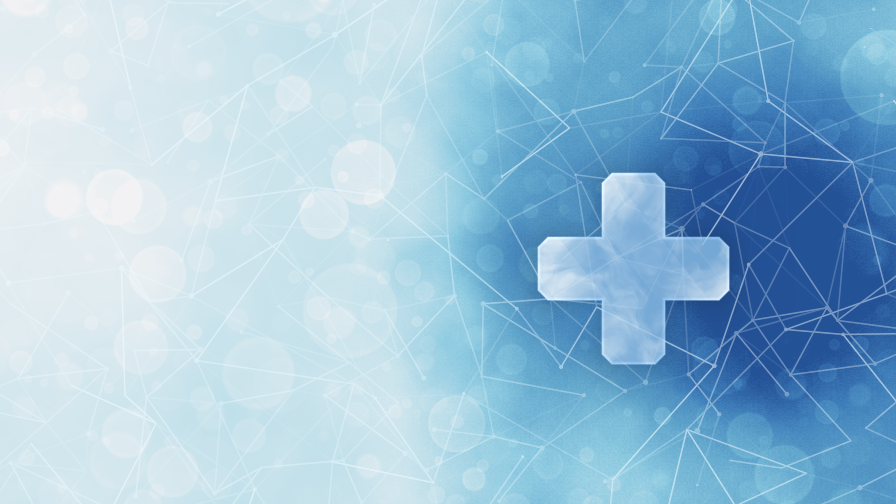
A Shadertoy shader for this background:

```glsl
// A pale-to-deep-blue medical backdrop: a chamfered glassy cross over soft discs.
// A tone level (0 white .. 5 navy) is built from glows, fbm and hashed discs,
// then coloured by a ramp; a jittered-grid network of thin lines lies on top.

float hash(vec2 p) {
    return fract(sin(dot(p, vec2(127.1, 311.7))) * 43758.5453);
}

vec2 hash2(vec2 p) {
    return vec2(hash(p), hash(p + 37.3));
}

float noise(vec2 p) {
    vec2 i = floor(p), f = fract(p);
    f = f * f * (3.0 - 2.0 * f);
    return mix(mix(hash(i), hash(i + vec2(1, 0)), f.x),
               mix(hash(i + vec2(0, 1)), hash(i + vec2(1, 1)), f.x), f.y);
}

float fbm(vec2 p) {
    float sum = 0.0, amp = 0.5;
    for (int i = 0; i < 5; i++) {
        sum += amp * noise(p);
        p = mat2(1.6, 1.2, -1.2, 1.6) * p + 7.1;
        amp *= 0.5;
    }
    return sum;
}

float glow(vec2 p, vec2 center, vec2 size) {
    vec2 q = (p - center) / size;
    return exp(-dot(q, q));
}

// Translucent discs with a faint rim, one per grid cell
float discs(vec2 p, float scale, float seed, float pixel) {
    vec2 g = p * scale + seed;
    float sum = 0.0;
    for (int y = -1; y <= 1; y++)
    for (int x = -1; x <= 1; x++) {
        vec2 cell = floor(g) + vec2(x, y);
        float size = hash(cell + 5.7);
        float d = length(g - cell - hash2(cell)) - mix(0.12, 0.46, size * size);
        float soft = pixel * scale + 0.07 * pow(hash(cell + 9.2), 3.0);
        float body = smoothstep(soft, -soft, d);
        float rim = smoothstep(-0.09, 0.0, d);
        sum += body * (0.7 + 0.3 * rim) * smoothstep(0.2, 1.0, hash(cell + 2.4));
    }
    return sum;
}

vec2 node(vec2 cell) {
    return cell + 0.5 + 0.9 * (hash2(cell + 11.9) - 0.5);
}

// Random links between neighbouring nodes, with a dot at some nodes
float network(vec2 p, float scale, float seed, float pixel) {
    vec2 g = p * scale + seed;
    float sum = 0.0;
    for (int y = -1; y <= 1; y++)
    for (int x = -1; x <= 1; x++) {
        vec2 cell = floor(g) + vec2(x, y), a = node(cell);
        for (int k = 0; k < 4; k++) {
            vec2 side = k == 0 ? vec2(1, 0) : vec2(k - 2, 1);
            vec2 ab = node(cell + side) - a, ap = g - a;
            float along = clamp(dot(ap, ab) / dot(ab, ab), 0.0, 1.0);
            float d = length(ap - ab * along) / scale;
            float strength = smoothstep(0.45, 1.0, hash(cell + 3.1 * float(k)));
            sum = max(sum, strength * smoothstep(0.0008 + pixel, 0.0003, d));
        }
        float dotSize = 0.005 * hash(cell + 8.8);
        sum = max(sum, 0.8 * smoothstep(dotSize + pixel, dotSize, length(g - a) / scale));
    }
    return sum;
}

vec3 ramp(float t) {
    vec3 c = mix(vec3(0.95, 0.95, 0.955), vec3(0.76, 0.88, 0.92), clamp(t, 0.0, 1.0));
    c = mix(c, vec3(0.55, 0.79, 0.88), clamp(t - 1.0, 0.0, 1.0));
    c = mix(c, vec3(0.38, 0.65, 0.80), clamp(t - 2.0, 0.0, 1.0));
    c = mix(c, vec3(0.25, 0.50, 0.73), clamp(t - 3.0, 0.0, 1.0));
    return mix(c, vec3(0.14, 0.32, 0.59), clamp(t - 4.0, 0.0, 1.0));
}

void mainImage(out vec4 fragColor, in vec2 fragCoord) {
    float pixel = 1.0 / iResolution.y;
    vec2 p = fragCoord * pixel;
    float cloud = fbm(p * 4.0) - 0.48;

    // Broad tone: pale left, navy right, lighter foot and top corner
    float x = p.x + 0.15 * cloud;
    float tone = 0.2 + 0.65 * smoothstep(0.2, 0.85, x) + 2.2 * smoothstep(0.75, 1.15, x);
    tone += 2.6 * glow(p, vec2(1.6, 0.48), vec2(0.34, 0.28));
    tone += 0.6 * glow(p, vec2(1.38, 0.68), vec2(0.13, 0.12));
    tone -= 1.3 * glow(p, vec2(1.2, 0.06), vec2(0.24, 0.17));
    tone -= 0.8 * glow(p, vec2(1.76, 0.97), vec2(0.15, 0.2));
    tone += 0.5 * smoothstep(0.55, 0.0, p.y) * smoothstep(0.9, 0.3, p.x);
    tone += cloud * mix(0.7, 1.8, smoothstep(0.5, 1.2, p.x));

    // Discs at three sizes lighten the tone
    float bokeh = discs(p, 4.5, 3.0, pixel) + 0.8 * discs(p, 8.0, 21.0, pixel)
                + 0.7 * discs(p, 15.0, 47.0, pixel);
    tone -= bokeh * mix(0.35, 0.6, smoothstep(0.4, 1.1, p.x)) - 0.15;
    tone += 0.25 * (hash(floor(p * 430.0)) - 0.5) * smoothstep(0.4, 1.2, p.x);
    vec3 color = ramp(tone);

    // Chamfered cross with a cloudy, faceted fill
    vec2 local = p - vec2(1.257, 0.467), q = abs(local);
    q = q.x > q.y ? q : q.yx;
    float d = max(max(q.x - 0.19, q.y - 0.063), (q.x + q.y - 0.233) * 0.707);
    color *= 1.0 - 0.12 * exp(-max(d, 0.0) * 35.0);
    float marble = fbm(p * 9.0 + 2.5 * fbm(p * 6.0));
    float facet = smoothstep(-0.01, 0.01, sin(local.x * 31.0 + local.y * 24.0)) - 0.5;
    float light = smoothstep(0.25, 0.75, marble) + 0.12 * facet + 0.12 * bokeh - 0.5 * local.x;
    vec3 glass = mix(vec3(0.49, 0.69, 0.86), vec3(0.88, 0.93, 0.97), clamp(light, 0.0, 1.0));
    glass += 0.12 * smoothstep(-0.008, 0.0, d);
    color = mix(color, glass, 0.92 * smoothstep(pixel, -pixel, d));

    // Fine white network at two spacings
    float links = max(network(p, 5.5, 13.0, pixel), 0.7 * network(p, 8.5, 61.0, pixel));
    color = mix(color, vec3(0.93, 0.98, 1.0), links * (d < 0.0 ? 0.25 : 0.6));
    fragColor = vec4(color, 1.0);
}
```
